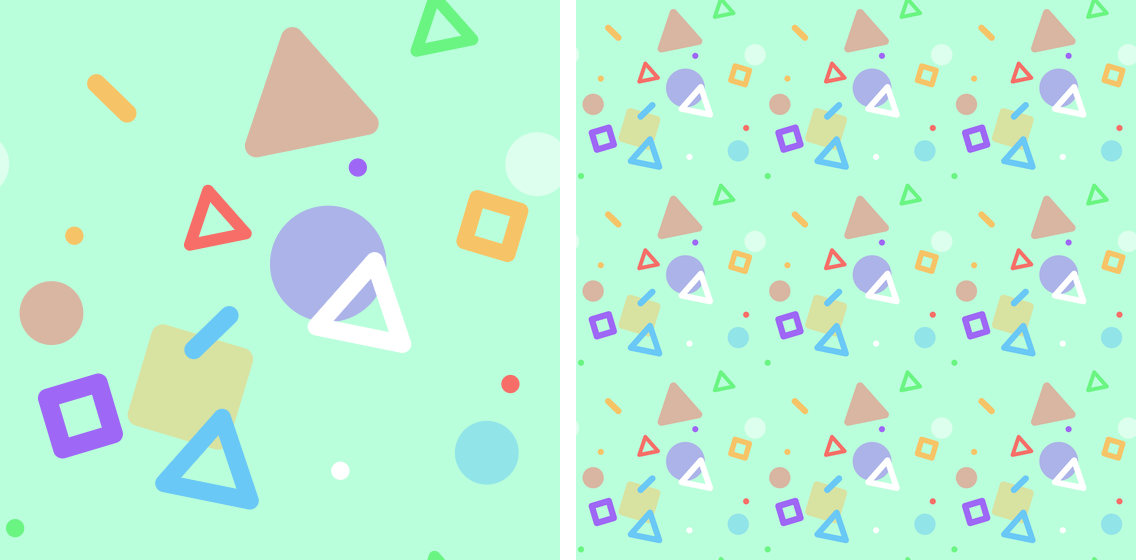
Left, the tile; right, the same tile 3 across and 3 down.
Reproduce this background procedurally as a WebGL 2 fragment shader.

```glsl
#version 300 es
precision highp float;
// Scattered flat geometric confetti on mint: pale large shapes under bright outlines, bars and dots.

uniform vec2 u_resolution;
out vec4 outColor;

const vec3 MINT = vec3(0.73, 1.00, 0.86);
const vec3 PALETTE[6] = vec3[6](
  vec3(0.965, 0.77, 0.405),  // orange
  vec3(0.965, 0.43, 0.405),  // red
  vec3(0.62, 0.405, 0.96),   // purple
  vec3(0.41, 0.785, 0.96),   // blue
  vec3(1.0),                 // white
  vec3(0.415, 0.96, 0.51));  // green
const int HUE[19] = int[19](0, 1, 2, 3, 4, 1, 3, 1, 4, 5, 0, 2, 0, 3, 4, 2, 1, 5, 0);

const int COUNT = 19;                       // shapes per tile
const int LARGE_COUNT = 6;                  // the first ones are large and pale
const float PALE_OPACITY = 0.5;
const vec2 LATTICE = vec2(3.0, 12.0) / 19.0; // wraps after COUNT steps
const vec2 ROW = vec2(1.0, 4.0) / 19.0;      // step to the nearest neighbour
const vec2 ORIGIN = vec2(0.34, 0.25);
const float JITTER = 0.07;
const float LEAN = 0.45;                    // pulls some outlines over large shapes
const float CORNER = 0.0205;
const float DOT_RADIUS = 0.0163;
const float BAR_RADIUS = 0.0168;
const float TRIANGLE_TILT = 0.2;
const float SQUARE_TILT = 0.29;
const float BAR_TILT = 0.77;

vec2 rotate(vec2 p, float angle) {
  float c = cos(angle), s = sin(angle);
  return vec2(c * p.x - s * p.y, s * p.x + c * p.y);
}

float squareDistance(vec2 p, float halfSide) {
  vec2 q = abs(p) - halfSide;
  return length(max(q, 0.0)) + min(max(q.x, q.y), 0.0);
}

float triangleDistance(vec2 p, float halfSide) {
  const float ROOT3 = 1.7320508;
  p.x = abs(p.x) - halfSide;
  p.y += halfSide / ROOT3;
  if (p.x + ROOT3 * p.y > 0.0) p = vec2(p.x - ROOT3 * p.y, -ROOT3 * p.x - p.y) * 0.5;
  p.x -= clamp(p.x, -2.0 * halfSide, 0.0);
  return -length(p) * sign(p.y);
}

float barDistance(vec2 p, float halfLength) {
  return length(vec2(max(abs(p.x) - halfLength, 0.0), p.y));
}

// Lattice point with a sine jitter; even outlines lean towards a large shape
vec2 shapeCentre(int i) {
  float n = float(i);
  vec2 centre = ORIGIN + n * LATTICE + JITTER * sin(n * vec2(2.4, 4.1) + vec2(0.0, 1.0));
  bool leaning = i >= LARGE_COUNT && i < 12 && i % 2 == 0;
  return leaning ? centre + LEAN * ROW : centre;
}

// Signed distance to shape i, chosen by its place in the sequence
float shapeDistance(int i, vec2 p) {
  bool even = i % 2 == 0;
  float turn = even ? 1.0 : -1.0;
  vec2 triangleP = rotate(p, turn * TRIANGLE_TILT);
  vec2 squareP = rotate(p, turn * SQUARE_TILT);

  // Large filled shapes
  if (i == 0) return squareDistance(squareP, 0.0735) - CORNER;
  if (i == 1) return triangleDistance(triangleP, 0.101) - CORNER;
  if (i < LARGE_COUNT) return length(p) - (i == 2 ? 0.104 : 0.057);

  // Outlines, bars and dots
  if (i < 10) return abs(triangleDistance(triangleP, even ? 0.078 : 0.051)) - (even ? 0.016 : 0.0105);
  if (i < 12) return abs(squareDistance(squareP, even ? 0.040 : 0.0475)) - (even ? 0.0145 : 0.0168);
  if (i < 14) return barDistance(rotate(p, turn * BAR_TILT), even ? 0.038 : 0.044) - BAR_RADIUS;
  return length(p) - DOT_RADIUS;
}

void main() {
  vec2 uv = gl_FragCoord.xy / u_resolution;
  float pixel = 1.0 / min(u_resolution.x, u_resolution.y);
  vec3 color = MINT;

  for (int i = 0; i < COUNT; i++) {
    vec2 p = uv - shapeCentre(i);
    p -= floor(p + 0.5);  // nearest copy on the wrapped tile
    float coverage = clamp(0.5 - shapeDistance(i, p) / pixel, 0.0, 1.0);
    float opacity = i < LARGE_COUNT ? PALE_OPACITY : 1.0;
    color = mix(color, PALETTE[HUE[i]], coverage * opacity);
  }

  outColor = vec4(color, 1.0);
}
```
